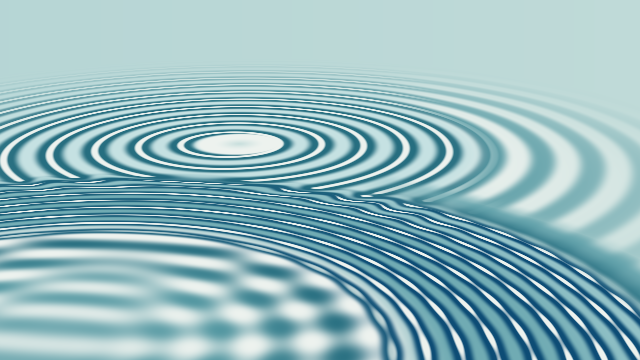
Reproduce this background procedurally as a Shadertoy shader.

```glsl
// Two sets of ripples crossing on a pale teal water surface seen in perspective.

const float TAU = 6.2831853;
const vec3 SKY   = vec3(0.73, 0.845, 0.84);
const vec3 WHITE = vec3(0.93, 0.95, 0.935);
const vec3 PALE  = vec3(0.72, 0.86, 0.87);
const vec3 TEAL  = vec3(0.32, 0.59, 0.63);
const vec3 DARK  = vec3(0.15, 0.43, 0.50);
const vec3 DEEP  = vec3(0.05, 0.30, 0.46);

vec2 hashGradient(vec2 cell) {
    vec2 q = vec2(dot(cell, vec2(127.1, 311.7)), dot(cell, vec2(269.5, 183.3)));
    return 2.0 * fract(sin(q) * 43758.5) - 1.0;
}

float gradientNoise(vec2 p) {
    vec2 i = floor(p), f = fract(p), u = f * f * (3.0 - 2.0 * f);
    vec2 e = vec2(1.0, 0.0);
    float a = dot(hashGradient(i), f);
    float b = dot(hashGradient(i + e.xy), f - e.xy);
    float c = dot(hashGradient(i + e.yx), f - e.yx);
    float d = dot(hashGradient(i + e.xx), f - e.xx);
    return mix(mix(a, b, u.x), mix(c, d, u.x), u.y);
}

// Screen point to water plane: x across, y away from the viewer
vec2 waterPlane(vec2 p, float middle) {
    float drop = 1.347 - p.y;
    return vec2(p.x - middle, 3.0) / drop;
}

// Wave whose spacing changes from inner to outer at the radius "knee"
float ripple(float r, float knee, float inner, float outer) {
    float turns = min(r, knee) / inner + max(r - knee, 0.0) / outer;
    return cos(TAU * turns);
}

// Soft trough, dark flank and thin bright crest
vec3 sharpWater(float h, vec3 flank, vec3 trough, float crest) {
    vec3 col = mix(trough, flank, smoothstep(-0.95, 0.4, h));
    return mix(col, WHITE, smoothstep(crest, 0.98, h));
}

vec3 blurredWater(float h, vec3 flank) {
    return mix(WHITE, flank, smoothstep(-0.9, 1.0, h));
}

void mainImage(out vec4 fragColor, in vec2 fragCoord) {
    vec2 p = fragCoord / iResolution.y;
    vec2 w = waterPlane(p, 0.5 * iResolution.x / iResolution.y);
    float wobble = gradientNoise(w * 2.0);
    float discRadius = length(w - vec2(-0.30, 4.018));
    float r1 = length(w - vec2(-0.333, 4.015)) - 0.028 + 0.008 * wobble;
    float r2 = length(w - vec2(-0.60, 2.28)) + 0.010 * wobble;
    float far = ripple(r1, 0.9, 0.156, 0.17);

    // The far ripple bends the near one along its front
    float bend = smoothstep(1.1, 1.3, r2) * (1.0 - smoothstep(0.1, 0.5, w.x));
    r2 += 0.018 * far * bend;
    float near = ripple(r2, 0.72, 0.13, 0.0723);

    // Zones: the near ripple's front, and its soft inner pool
    float edge = 1.29 + 0.08 * smoothstep(0.0, 0.4, w.x);
    float front = 1.0 - smoothstep(edge - 0.05, edge + 0.06, r2);
    float pool = 1.0 - smoothstep(0.66, 0.80, r2);
    float reach = mix(2.3, 1.9, smoothstep(3.2, 4.7, w.y));
    float fade = pow(1.0 - smoothstep(0.65, reach, r1), 1.3);

    // Combined height of both ripples
    float farAmount = mix(mix(1.0, 0.08, front), 0.40, pool);
    float nearAmount = front * mix(0.97, 0.46 * smoothstep(0.05, 0.5, r2), pool);
    float h = far * farAmount + near * nearAmount;

    // Sharp water, deeper and bluer toward the lower right
    float blue = front * (1.0 - smoothstep(0.0, 0.55, p.y - 0.15 * p.x + 0.1));
    vec3 flank = mix(DARK, DEEP, clamp(blue + 0.35 * front, 0.0, 1.0));
    flank = mix(flank, TEAL, 0.6 * smoothstep(4.5, 5.1, w.y));
    float lightTrough = 0.30 + 0.35 * smoothstep(1.05, 1.3, r2);
    vec3 nearTrough = mix(TEAL, PALE, lightTrough);
    nearTrough = mix(WHITE, nearTrough, smoothstep(0.72, 0.88, r2));
    vec3 trough = mix(mix(PALE, WHITE, 0.25), nearTrough, front);
    float crest = mix(0.5, 0.76, smoothstep(0.75, 0.95, r2));
    vec3 col = sharpWater(h, flank, trough, crest);

    // Out of focus rings to the right and in the near pool
    float rightBlur = smoothstep(0.80, 1.0, r1) * smoothstep(0.2, 0.6, w.x) * (1.0 - front);
    col = mix(col, blurredWater(h, TEAL), rightBlur);
    vec3 poolFlank = mix(TEAL, DARK, smoothstep(0.35, 0.70, r2));
    col = mix(col, blurredWater(h, poolFlank), pool);

    // Smooth dark swell ahead of the front
    float swell = smoothstep(1.33, 1.39, r2) * (1.0 - smoothstep(1.45, 1.57, r2));
    swell *= smoothstep(0.1, 0.5, w.x);
    vec3 swellColor = mix(DARK, mix(TEAL, PALE, 0.2), smoothstep(1.34, 1.47, r2));
    col = mix(col, swellColor, 0.95 * swell);

    // Bright disc at the far source
    vec3 disc = mix(SKY, WHITE, smoothstep(-0.05, 0.10, discRadius));
    col = mix(col, disc, 1.0 - smoothstep(0.14, 0.175, discRadius));

    // Distant ripples dissolve into the calm surface
    vec3 calm = SKY + 0.02 * (p.x - 0.8) * vec3(1.0, 0.5, 0.3);
    col = mix(calm, col, max(max(fade, front), swell));
    fragColor = vec4(clamp(col, 0.0, 1.0), 1.0);
}
```
